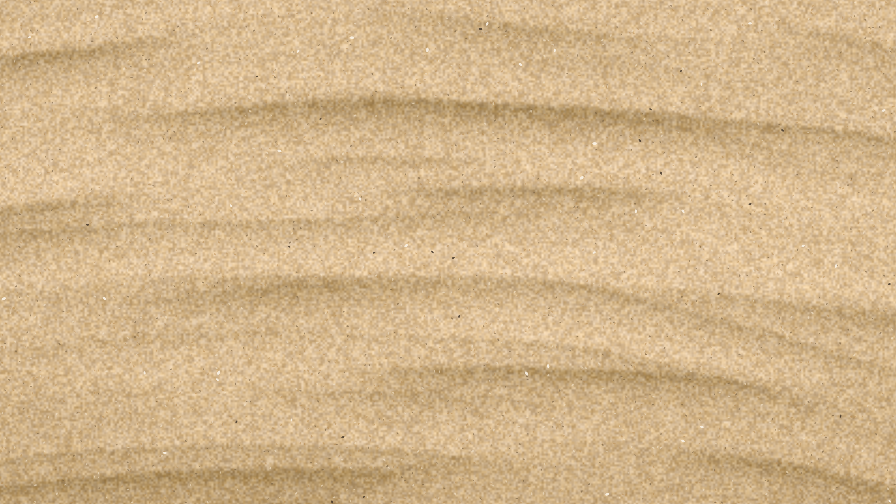
Write a Shadertoy shader that draws this texture.

```glsl
float hash(vec2 cell) {
    uvec2 q = uvec2(ivec2(cell) + 4096) * uvec2(1597334673u, 3812015801u);
    uint n = (q.x ^ q.y) * 1597334673u;
    n = (n ^ (n >> 15)) * 2246822519u;
    return float((n ^ (n >> 13)) >> 8) / 16777216.0;
}

float noise(vec2 p) {
    vec2 i = floor(p), f = fract(p);
    f = f * f * (3.0 - 2.0 * f);
    return mix(mix(hash(i), hash(i + vec2(1, 0)), f.x),
               mix(hash(i + vec2(0, 1)), hash(i + vec2(1, 1)), f.x), f.y);
}

// Wind ripples: crisp crest above, shade fading out below, broken along x
float ripples(vec2 p, float spacing, float seed) {
    float arch = 0.09 * (p.x - 0.8) * (p.x - 0.8);
    float warp = 0.09 * noise(vec2(p.x * 1.4, p.y * 3.0) + seed)
               + 0.012 * noise(p * vec2(5.0, 9.0) + seed);
    float phase = (p.y + arch + warp) / spacing;
    float below = 1.0 - fract(phase);
    float strength = smoothstep(0.2, 0.85, noise(vec2(p.x * 1.9 + seed, floor(phase) * 7.0 + seed)));
    float shade = smoothstep(0.0, 0.13, below) * exp(-3.2 * below) * (1.0 - below);
    float glow = smoothstep(0.45, 0.85, below) * (1.0 - smoothstep(0.88, 1.0, below));
    return strength * 1.7 * shade - 0.12 * glow;
}

// Sparse oval grains, one candidate in each cell
float specks(vec2 p, float density, float chance, float seed) {
    vec2 q = p * density, cell = floor(q);
    float present = step(hash(cell + seed), chance);
    vec2 center = 0.35 + 0.3 * vec2(hash(cell + seed + 31.0), hash(cell + seed + 67.0));
    float angle = 6.2832 * hash(cell + seed + 97.0);
    vec2 axis = vec2(cos(angle), sin(angle)), d = fract(q) - center;
    float reach = length(vec2(dot(d, axis), 1.7 * dot(d, vec2(-axis.y, axis.x))));
    float edge = density / iResolution.y;
    float radius = 0.2 + 0.14 * hash(cell + seed + 131.0);
    return present * (1.0 - smoothstep(radius - 0.5 * edge, radius + 0.5 * edge, reach));
}

void mainImage(out vec4 fragColor, in vec2 fragCoord) {
    vec2 p = fragCoord / iResolution.y;
    vec2 uv = fragCoord / iResolution.xy;

    // Broad relief and gentle falloff toward the borders
    float shade = 0.75 * ripples(p, 0.17, 3.0) + 0.4 * ripples(p + vec2(0.3, 0.06), 0.115, 41.0);
    shade += 0.18 * (noise(p * vec2(2.0, 5.0) + 17.0) - 0.5);
    shade += 0.22 * smoothstep(0.45, 0.0, uv.y) + 0.2 * dot(uv - 0.5, uv - 0.5);
    vec3 sand = mix(vec3(0.862, 0.747, 0.587), vec3(0.68, 0.565, 0.385), clamp(shade, -0.1, 1.0));

    // Fine grain in brightness and warmth
    float grain = 0.65 * noise(p * 235.0) + 0.35 * noise(p * 130.0 + 53.0) - 0.5;
    float warmth = noise(p * 190.0 + 211.0) - 0.5;
    sand += 0.25 * grain * vec3(0.9, 1.0, 1.12);
    sand += 0.07 * warmth * vec3(0.3, -0.1, -1.0);

    // Amber, dark and pale shell grains
    sand = mix(sand, vec3(0.72, 0.54, 0.31), 0.5 * specks(p, 130.0, 0.05, 11.0));
    sand = mix(sand, vec3(0.46, 0.37, 0.25), 0.6 * specks(p, 140.0, 0.018, 223.0));
    sand = mix(sand, vec3(0.95, 0.89, 0.79), 0.6 * specks(p, 120.0, 0.02, 379.0));
    sand = mix(sand, vec3(0.98, 0.95, 0.90), 0.9 * specks(p, 75.0, 0.004, 503.0));
    sand = mix(sand, vec3(0.25, 0.20, 0.15), 0.8 * specks(p, 95.0, 0.0012, 641.0));

    fragColor = vec4(clamp(sand, 0.0, 1.0), 1.0);
}
```
